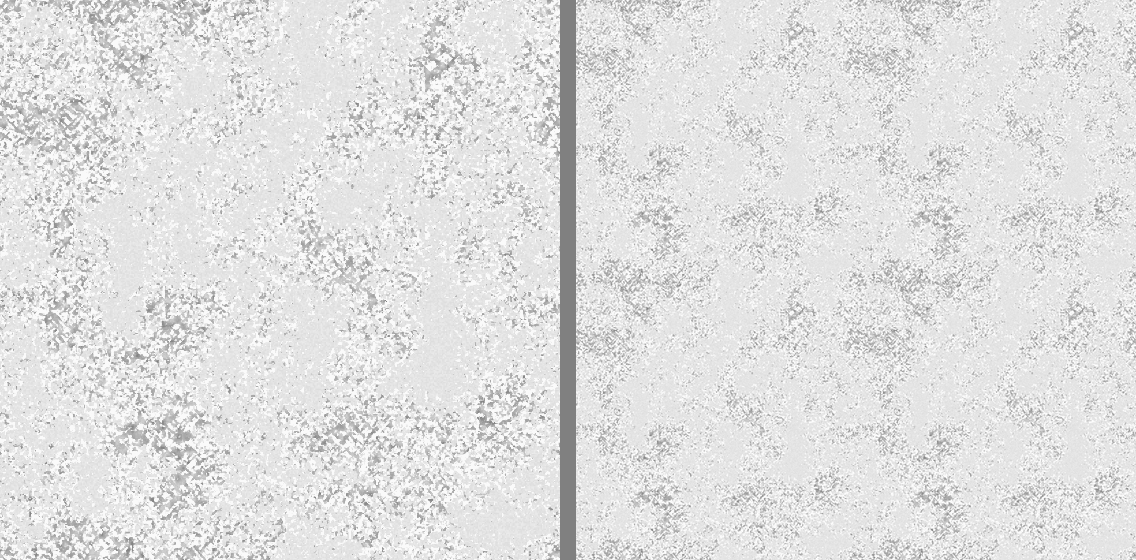
Left: one tile. Right: repeated 2 by 2.
A three.js fragment shader for this texture:

```glsl
// Weathered pale plaster: clumped white and grey flecks on a finely grained light grey ground.
varying vec2 vUv;

const vec3 GROUND = vec3(0.893);
const vec3 CHALK = vec3(0.98);
const vec3 PALE_ASH = vec3(0.79);
const vec3 ASH = vec3(0.66);
const vec3 SOOT = vec3(0.53);

float hash(vec2 cell, float seed) {
  vec3 p = fract(vec3(cell.xyx + seed * 17.3) * vec3(0.1031, 0.1030, 0.0973));
  p += dot(p, p.yzx + 33.33);
  return fract((p.x + p.y) * p.z);
}

// Value noise that wraps after a whole number of cells.
float tileNoise(vec2 uv, vec2 cells, float seed) {
  vec2 p = uv * cells;
  vec2 i = floor(p);
  vec2 f = fract(p);
  f = f * f * (3.0 - 2.0 * f);
  vec2 a = mod(i, cells);
  vec2 b = mod(i + 1.0, cells);
  float low = mix(hash(a, seed), hash(vec2(b.x, a.y), seed), f.x);
  float high = mix(hash(vec2(a.x, b.y), seed), hash(b, seed), f.x);
  return mix(low, high, f.y);
}

// Layered noise for the clumps, centred on zero.
float clumpField(vec2 uv, float cells, float seed) {
  float sum = 0.0;
  float total = 0.0;
  float weight = 1.0;
  for (int octave = 0; octave < 5; octave++) {
    sum += weight * tileNoise(uv, vec2(cells), seed + float(octave));
    total += weight;
    weight *= 0.74;
    cells *= 2.0;
  }
  return sum / total - 0.5;
}

// Two scales of small ragged grains, centred on zero.
float fleckField(vec2 uv, float cells, float seed) {
  float coarse = tileNoise(uv, vec2(cells), seed);
  float fine = tileNoise(uv, vec2(cells * 2.0), seed + 1.0);
  return mix(coarse, fine, 0.4) - 0.5;
}

// Short diagonal scratches; the whole-number shear keeps the tile closed.
float scratchField(vec2 uv, float seed) {
  vec2 diagonal = vec2(uv.x + uv.y, uv.x - uv.y);
  float falling = tileNoise(diagonal, vec2(190.0, 45.0), seed);
  float rising = tileNoise(diagonal, vec2(45.0, 190.0), seed + 1.0);
  return max(falling, rising) - 0.66;
}

float softMask(float field, float threshold, float softness) {
  return smoothstep(threshold - softness, threshold + softness, field);
}

void main() {
  float clump = 1.3 * clumpField(vUv, 9.0, 1.0);

  // Ground with faint grain
  float grain = tileNoise(vUv, vec2(420.0), 11.0) - 0.5;
  vec3 color = GROUND + 0.06 * grain;

  // White flecks
  float chalk = softMask(clump + fleckField(vUv, 205.0, 21.0), 0.05, 0.07);
  color = mix(color, CHALK, chalk);

  // Grey flecks, scratched where the clumps are dense
  float scratched = 0.5 * smoothstep(0.05, 0.25, clump);
  float ashGrain = mix(fleckField(vUv, 205.0, 31.0), scratchField(vUv, 41.0), scratched);
  float ash = softMask(min(clump, 0.22) + ashGrain, 0.18, 0.08);

  // Each grey fleck takes its own depth
  float depth = tileNoise(vUv, vec2(110.0), 51.0);
  vec3 greyTone = mix(PALE_ASH, ASH, smoothstep(0.15, 0.7, depth));
  greyTone = mix(greyTone, SOOT, smoothstep(0.75, 1.0, depth));
  color = mix(color, greyTone + 0.08 * grain, ash);

  gl_FragColor = vec4(color, 1.0);
}
```
